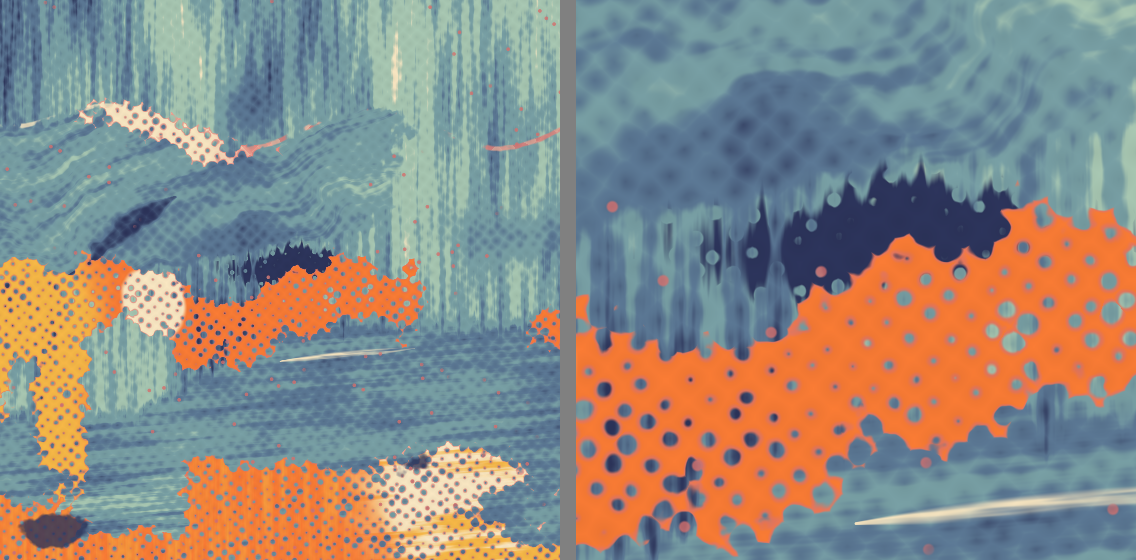
Left, the full canvas; right, a detail of the centre.
Give the GLSL for this texture, as a WebGL 1 fragment shader.

```glsl
precision highp float;
// Abstract acrylic landscape: dragged teal and slate strokes over warm paint.
// Stretched noise makes bristle marks; cellular noise makes the canvas weave,
// whose pits punch holes in the warm patches and fray their outlines.
uniform vec2 u_resolution;
const vec3 NAVY = vec3(.17, .2, .35), SLATE = vec3(.35, .46, .57);
const vec3 TEAL = vec3(.46, .61, .63), SAGE = vec3(.64, .76, .68);
const vec3 CREAM = vec3(.95, .88, .74), YELLOW = vec3(.94, .7, .27);
const vec3 ORANGE = vec3(.95, .47, .2), ROSE = vec3(.85, .45, .44);

float hash(vec2 p) {
  vec3 q = fract(p.xyx * .1031);
  q += dot(q, q.yzx + 33.33);
  return fract((q.x + q.y) * q.z);
}
float noise(vec2 p) {
  vec2 i = floor(p), f = fract(p), e = vec2(1, 0);
  f = f * f * (3. - 2. * f);
  return mix(mix(hash(i), hash(i + e), f.x), mix(hash(i + e.yx), hash(i + 1.), f.x), f.y);
}
// Layered noise, centred on zero
float fbm(vec2 p) {
  float sum = 0., amp = .9;
  for (int i = 0; i < 4; i++) {
    sum += amp * (noise(p) - .5);
    p = mat2(1.9, .3, -.3, 1.9) * p + 17.;
    amp *= .55;
  }
  return sum;
}
// Canvas weave: distance to the nearest pit, and its random value
vec2 weave(vec2 p) {
  p = mat2(.77, .64, -.64, .77) * p * 58. + 90.;
  vec2 best = vec2(9);
  for (int j = -1; j <= 1; j++)
    for (int i = -1; i <= 1; i++) {
      vec2 c = floor(p) + vec2(i, j);
      float r = hash(c), d = length(p - c - .32 - .36 * vec2(r, hash(c + 41.)));
      if (d < best.x) best = vec2(d, r);
    }
  return best;
}
// Ellipse at x, y with radii rx, ry: rough distance, positive inside
float blob(vec2 p, float x, float y, float rx, float ry) {
  return (1. - length((p - vec2(x, y)) / vec2(rx, ry))) * min(rx, ry);
}
float glow(vec2 p, float x, float y, float rx, float ry) {
  vec2 d = (p - vec2(x, y)) / vec2(rx, ry);
  return exp(-dot(d, d));
}
// Tapered stroke from a to b
float streak(vec2 p, vec2 a, vec2 b, float width) {
  float h = clamp(dot(p - a, b - a) / dot(b - a, b - a), 0., 1.);
  float w = width * (.15 + 3.4 * h * (1. - h));
  return smoothstep(w, w * .4, length(p - mix(a, b, h)));
}
vec3 coolRamp(float t) {
  vec3 c = mix(NAVY, SLATE, smoothstep(-.15, .22, t));
  c = mix(c, TEAL, smoothstep(.22, .46, t));
  c = mix(c, SAGE, smoothstep(.54, .78, t));
  return mix(c, CREAM, smoothstep(.98, 1.25, t));
}
// Paint over the weave: thin paint breaks into dots with rosy rims
vec3 layPaint(vec3 under, vec3 paint, float field, float rag, vec2 w) {
  float v = clamp(field * 32. + rag, -.6, .16 + .22 * w.y + .25 * rag) + w.x - .44;
  return mix(under, mix(paint, ROSE, .65 * smoothstep(.2, .04, v)), smoothstep(-.07, .07, v));
}
float middlePatches(vec2 p) {
  float f = max(blob(p, .03, .44, .17, .085), blob(p, .11, .28, .045, .15));
  f = max(f, max(blob(p, 0., .36, .03, .09), blob(p, .98, .41, .04, .03)));
  for (int i = 0; i < 8; i++) {
    float x = .1 + .088 * float(i);
    f = max(f, blob(p, x, .445 + .045 * cos((x - .63) * 14.3), .065 - .035 * smoothstep(.65, .8, x), .058));
  }
  return f;
}
float bottomPatches(vec2 p) {
  float f = max(.035 + .012 * sin(p.x * 11.) - p.y, blob(p, 0., .05, .13, .06));
  f = max(f, max(blob(p, .58, .05, .25, .13), blob(p, .8, .11, .17, .08)));
  return min(max(f, blob(p, .38, .14, .05, .045)), -blob(p, .97, .085, .13, .035));
}
void main() {
  vec2 p = gl_FragCoord.xy / u_resolution, w = weave(p);
  float rag = fbm(p * 34.), cloud = fbm(p * 7. + 5.), upright = fbm(p * vec2(95, 7));
  float level = fbm(vec2(p.x * 6., (p.y - .08 * p.x) * 85.));
  vec2 bent = p + .02 * sin(p.yx * vec2(31, 17) + 4. * cloud);
  vec2 q = p + .03 * vec2(cloud, fbm(p * 9. + 31.));
  // Upright curtain strokes
  float tone = .49 + .6 * upright + .55 * fbm(p * vec2(11, 2.5) + 8.);
  tone += .25 * (glow(p, .28, .93, .08, .2) + glow(p, .8, .93, .2, .13) - glow(p, .06, .9, .13, .15));
  tone += .3 * glow(p, .8, .62, .17, .14);
  tone -= (.45 + upright) * .7 * (glow(q, .93, .58, .12, .045) + glow(q, .42, .81, .05, .06));
  // Smeared hill with dark swirls at its foot
  float crest = p.y - .772 - .036 * cos((p.x - .2) * 13.6) - .04 * exp(-p.x * 12.);
  float foot = p.y - .495 - .1 * p.x * p.x - .05 * smoothstep(.1, .7, p.x);
  float hill = min(min(-crest, foot), .4 * (.5 - p.x + .3 * p.y)) + .025 * rag;
  float smear = fbm(vec2(bent.x * 5. + bent.y * 2., (bent.y - .35 * bent.x) * 48.));
  float hillTone = .47 + .45 * smear + .2 * cloud + .12 * rag;
  hillTone -= (.32 + .5 * smear) * glow(bent, .38, .555, .16, .045);
  hillTone -= .35 * streak(bent, vec2(.12, .525), vec2(.33, .63), .018);
  tone = mix(tone, hillTone, smoothstep(-.006, .012, hill));
  // Level slate strokes
  float band = mix(.25, .42, smoothstep(.2, .55, p.x)) + .04 * upright + .02 * cloud - p.y;
  float bandTone = .31 + .32 * level + .22 * cloud + .1 * rag;
  bandTone += (.25 + .5 * level) * glow(p, .22, .1, .2, .07);
  tone = mix(tone, bandTone, smoothstep(-.012, .012, band));
  vec3 col = coolRamp(tone + .22 * (w.x - .38));
  // Dark gaps
  float gap = glow(q, .53, .52, .12, .04) + .5 * upright - .3 * smoothstep(.3, .1, w.x);
  col = mix(col, NAVY, smoothstep(.4, .6, gap));
  // Crest highlight and ridge
  vec3 ridge = mix(CREAM, ROSE, smoothstep(.36, .48, p.x) * (.4 + .6 * w.y));
  col = layPaint(col, ridge, blob(vec2(p.x, crest), .29, -.014, .13, .026), rag * .8, w);
  float line = smoothstep(.006, .002, abs(crest + .004 * rag)) * smoothstep(-.15, .1, rag + cloud);
  col = mix(col, ridge, .85 * line);
  // Warm paint
  vec3 warm = mix(YELLOW, ORANGE, smoothstep(.12, .2, p.x + .07 * cloud));
  warm = mix(warm, CREAM, smoothstep(0., .012, blob(q, .27, .46, .065, .08)));
  col = layPaint(col, warm, middlePatches(q), rag, w);
  float east = smoothstep(.63, .76, p.x + .12 * cloud);
  warm = mix(ORANGE, YELLOW, max(east, .2 + .6 * upright));
  warm = mix(warm, CREAM, east * smoothstep(-.3, .3, level + cloud));
  col = layPaint(col, warm, bottomPatches(q), rag, w);
  // Dark dabs, pale streak, rosy specks
  float dab = max(blob(q, .1, .055, .05, .026), blob(q, .75, .173, .03, .012));
  col = mix(col, NAVY, .8 * smoothstep(-.003, .004, dab + .012 * rag));
  col = mix(col, CREAM, streak(p, vec2(.5, .355), vec2(.74, .378), .008) * smoothstep(-.45, .05, level));
  col = mix(col, ROSE, .8 * smoothstep(.24, .14, w.x) * step(.93, w.y) * smoothstep(0., .15, cloud));
  gl_FragColor = vec4(col * (.97 + .08 * w.x), 1);
}
```
